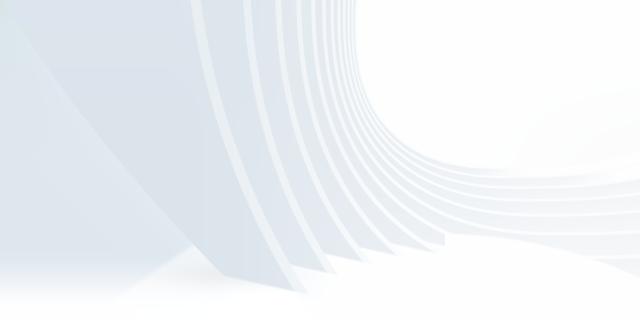
Give the GLSL for this background, as a WebGL 2 fragment shader.

```glsl
#version 300 es
precision highp float;

uniform vec2 u_resolution;
out vec4 outColor;

const int RIB_COUNT = 12;
const vec2 VANISHING_POINT = vec2(1.237, 0.169);
const vec3 WHITE = vec3(0.997, 0.998, 1.0);
const vec3 PANEL_NEAR = vec3(0.858, 0.891, 0.922);
const vec3 PANEL_FAR = vec3(0.957, 0.966, 0.974);

// Soft step of one pixel around zero
float cover(float d, float pixel) {
    return smoothstep(-pixel, pixel, d);
}

// Perspective size of a rib, 1.0 for the innermost one
float ribScale(float n) {
    return 13.67 / (n + 2.67);
}

// Normalised radius of a rounded arch, wider on its right half
float archRadius(vec2 p, float n) {
    float scale = ribScale(n);
    vec2 q = (p - VANISHING_POINT) / scale - vec2(0.3255, -0.0911);
    vec2 radii = vec2(q.x < 0.0 ? 0.4547 : 0.755, 0.4505);
    float power = 2.4 - 0.4 * exp(-1.2 * n);
    vec2 e = pow(abs(q) / radii + 1e-4, vec2(power));
    return pow(e.x + e.y, 1.0 / power);
}

// Height at which the panel of a rib meets the floor
float floorLine(float x, float n) {
    vec2 tip = vec2(0.95 + 0.083 * n, 0.745 + 0.172 * exp(-0.45 * n));
    float left = tip.y + 0.22 * (x - tip.x);
    float bend = x - 1.39;
    float right = 0.732 + 0.365 * bend * bend;
    return mix(left, right, step(0.0, bend));
}

vec3 floorColor(vec2 p) {
    float light = max(smoothstep(0.77, 0.97, p.y), smoothstep(0.6, 1.1, p.x));
    vec2 toShadow = (p - vec2(0.71, 0.86)) / vec2(0.16, 0.04);
    float shadow = 0.045 * exp(-dot(toShadow, toShadow));
    return mix(vec3(0.935, 0.953, 0.965), WHITE, light) - shadow;
}

vec3 wallColor(vec2 p) {
    vec3 wall = mix(vec3(0.855, 0.898, 0.917), vec3(0.873, 0.907, 0.935),
                    smoothstep(0.0, 0.5, p.y));
    return mix(wall, WHITE, smoothstep(0.78, 0.98, p.y));
}

vec3 panelColor(vec2 p) {
    return mix(PANEL_NEAR, PANEL_FAR, smoothstep(0.5, 1.8, p.x));
}

// Rear wall, floor and the large panel in front of them
vec3 backdrop(vec2 p, float pixel) {
    float wallEnd = 0.599 - 1.43 * (p.y - 0.768);
    vec3 color = mix(wallColor(p), floorColor(p),
                     smoothstep(-0.02, 0.02, p.x - wallEnd));
    float drop = p.y - 0.091;
    float diagonal = 0.065 + 0.66 * drop + 0.211 * drop * drop;
    float glow = exp(-max(diagonal - p.x, 0.0) * 14.0);
    color += 0.012 * glow * smoothstep(0.02, 0.1, p.y);
    float mask = cover(p.x - diagonal, 1.5 * pixel)
               * cover(floorLine(p.x, 0.0) - p.y, 2.0 * pixel);
    vec3 panel = panelColor(p) + 0.006 * (1.0 - smoothstep(0.0, 0.4, p.y));
    return mix(color, panel, mask);
}

// Side panel seen between one rib and the next
vec3 sidePanel(vec2 p, float n, float depth, float pixel) {
    float reach = 1.7 + 0.28 * (float(RIB_COUNT) - 1.0 - n);
    vec3 color = panelColor(p) + 0.006 - 0.014 * clamp(depth, 0.0, 1.0);
    color = mix(color, WHITE, smoothstep(reach - 0.25, reach, p.x));
    float above = cover(floorLine(p.x, n) - p.y, 2.0 * pixel);
    return mix(floorColor(p), color, above);
}

// Bright front edge of a rib
vec3 ribEdge(vec2 p, float n, float pixel) {
    vec3 color = mix(vec3(0.91, 0.935, 0.949), vec3(0.985, 0.99, 0.993),
                     smoothstep(0.6, 1.35, p.x));
    float above = cover(floorLine(p.x, n) - p.y, 2.0 * pixel);
    return mix(floorColor(p), color, above);
}

void main() {
    vec2 p = vec2(gl_FragCoord.x, u_resolution.y - gl_FragCoord.y) / u_resolution.y;
    float pixel = 0.8 / u_resolution.y;
    vec3 color = backdrop(p, pixel);

    // Ribs from the nearest to the farthest
    for (int i = 0; i < RIB_COUNT; i++) {
        float n = float(i);
        float scale = ribScale(n);
        float inset = 1.0 - archRadius(p, n);
        float d = inset * scale * 0.45;
        float depth = inset / (1.0 - ribScale(n + 1.0) / scale);
        vec3 inner = i == RIB_COUNT - 1
            ? WHITE - 0.012 * smoothstep(1.3, 2.1, p.x) * smoothstep(0.1, 0.55, p.y)
            : sidePanel(p, n + 1.0, depth, pixel);
        vec3 layer = mix(ribEdge(p, n, pixel), inner, cover(d - 0.0062 * scale, pixel));
        color = mix(color, layer, cover(d, pixel));
    }
    outColor = vec4(clamp(color, 0.0, 1.0), 1.0);
}
```
